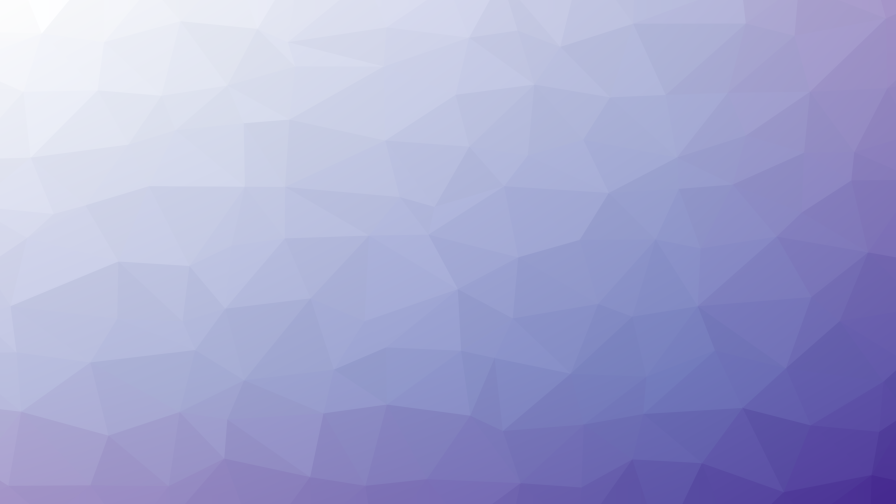
Give the GLSL for this background, as a WebGL 2 fragment shader.

```glsl
#version 300 es
precision highp float;
// Low-poly mesh of soft triangles fading from white at upper left to deep violet at lower right.

uniform vec2 u_resolution;
out vec4 outColor;

const vec2 GRID = vec2(13.0, 9.0);

float hash(vec2 p) {
  return fract(sin(dot(p, vec2(127.1, 311.7))) * 43758.5453);
}

// Five-stop ramp: white, pale lavender, periwinkle, blue, violet.
vec3 ramp(float t) {
  float s = 4.0 * clamp(t, 0.0, 1.0);
  vec3 c = mix(vec3(1.0), vec3(0.84, 0.86, 0.925), clamp(s, 0.0, 1.0));
  c = mix(c, vec3(0.65, 0.675, 0.84), clamp(s - 1.0, 0.0, 1.0));
  c = mix(c, vec3(0.44, 0.475, 0.73), clamp(s - 2.0, 0.0, 1.0));
  return mix(c, vec3(0.275, 0.16, 0.565), clamp(s - 3.0, 0.0, 1.0));
}

// Average of one ramp running rightward and one running downward.
vec3 gradient(vec2 uv) {
  return 0.5 * (ramp(uv.x) + ramp(1.0 - uv.y));
}

// Jittered grid vertex, in units of the canvas height.
vec2 vertex(vec2 id, float aspect) {
  vec2 jitter = vec2(hash(id), hash(id + 57.3)) - 0.5;
  return (id + 0.5 + 0.76 * jitter) / GRID * vec2(aspect, 1.0);
}

// Signed distance to an edge, positive on its left side.
float edge(vec2 p, vec2 a, vec2 b) {
  vec2 d = normalize(b - a);
  return d.x * (p.y - a.y) - d.y * (p.x - a.x);
}

// Facet colour in rgb, premultiplied by its smooth coverage in a.
vec4 facet(vec2 p, vec2 a, vec2 b, vec2 c, float aspect) {
  float inside = min(edge(p, a, b), min(edge(p, b, c), edge(p, c, a)));
  float pixel = 0.75 / u_resolution.y;
  float coverage = smoothstep(-pixel, pixel, inside);
  vec2 center = (a + b + c) / 3.0;
  vec3 color = gradient(mix(center, p, 0.35) / vec2(aspect, 1.0));
  color += 0.022 * (hash(floor(center * 400.0)) - 0.5);
  return vec4(color, 1.0) * coverage;
}

void main() {
  vec2 uv = gl_FragCoord.xy / u_resolution;
  float aspect = u_resolution.x / u_resolution.y;
  vec2 p = uv * vec2(aspect, 1.0);
  vec2 cell = floor(uv * GRID - 0.5);

  // Split every nearby quad along its shorter diagonal.
  vec4 sum = vec4(gradient(uv), 1.0) * 0.001;
  for (int j = -1; j <= 1; j++) {
    for (int i = -1; i <= 1; i++) {
      vec2 id = cell + vec2(i, j);
      vec2 a = vertex(id, aspect);
      vec2 b = vertex(id + vec2(1.0, 0.0), aspect);
      vec2 c = vertex(id + vec2(1.0, 1.0), aspect);
      vec2 d = vertex(id + vec2(0.0, 1.0), aspect);
      if (distance(a, c) < distance(b, d)) {
        sum += facet(p, a, b, c, aspect) + facet(p, a, c, d, aspect);
      } else {
        sum += facet(p, a, b, d, aspect) + facet(p, b, c, d, aspect);
      }
    }
  }
  outColor = vec4(sum.rgb / sum.a, 1.0);
}
```
